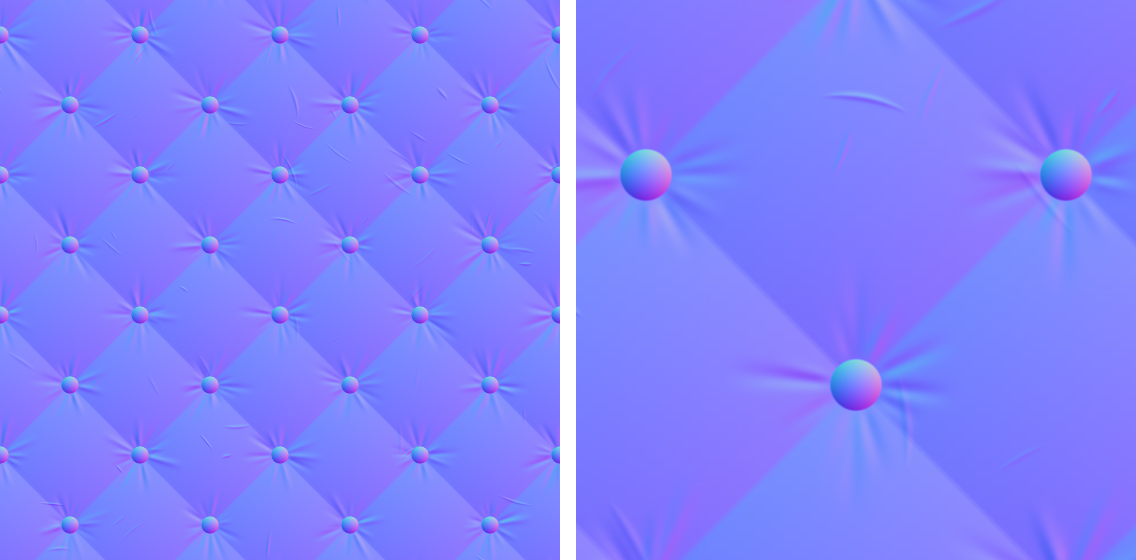
Left, the full canvas; right, a detail of the centre.
Give the GLSL for this texture map, as a three.js fragment shader.

```glsl
varying vec2 vUv;

const float REPEATS = 4.0;
const float TAU = 6.2831853;
const float BUTTON_RADIUS = 0.0615;
const int PLEATS = 12;
const int CREASES = 64;

vec4 hash4(vec3 seed) {
  vec4 h = fract(seed.xyzx * vec4(0.1031, 0.1030, 0.0973, 0.1099));
  h += dot(h, h.wzxy + 33.33);
  return fract((h.xxyz + h.yzzw) * h.zywx);
}

vec2 heading(float angle) {
  return vec2(cos(angle), sin(angle));
}

// Slope across a rounded ridge
float ridgeSlope(float across, float width) {
  float x = across / width;
  return x * exp(-0.5 * x * x);
}

// Skewed lattice coordinates back to cell axes
vec2 toCell(vec2 lattice) {
  return 0.5 * vec2(lattice.x + lattice.y, lattice.x - lattice.y);
}

// Bulging diamond, flattened in a narrow band at its seams
vec2 pillowSlope(vec2 lattice, float bulge) {
  vec2 q = fract(lattice) - 0.5;
  q *= 1.0 - smoothstep(0.488, 0.5, abs(q));
  return toCell(q) * bulge;
}

// Three pulled folds on each of the four sides of a button
vec2 pleatSlope(vec2 d, vec2 id, float depth) {
  vec2 slope = vec2(0.0);
  for (int i = 0; i < PLEATS; i++) {
    float k = float(i);
    vec4 rnd = hash4(vec3(id * 4.0, k + 1.0));
    float side = floor(k / 3.0);
    float fan = mod(k, 3.0) - 1.0;
    vec2 dir = heading(side * TAU * 0.25 + fan * 0.4 + (rnd.x - 0.5) * 0.36);
    vec2 normal = vec2(-dir.y, dir.x);
    float along = dot(d, dir);
    float reach = mix(0.18, 0.36, rnd.y);
    float taper = smoothstep(0.04, 0.1, along) * (1.0 - smoothstep(0.35 * reach, reach, along));
    float width = 0.007 + 0.045 * max(along, 0.0);
    float lift = (rnd.z < 0.5 ? -1.0 : 1.0) * mix(0.4, 1.0, rnd.w);
    slope += normal * ridgeSlope(dot(d, normal), width) * taper * lift * depth;
  }
  return slope;
}

// Fine bent creases scattered over the wrapped canvas
vec2 creaseSlope(vec2 uv, float depth) {
  vec2 slope = vec2(0.0);
  for (int i = 0; i < CREASES; i++) {
    vec4 place = hash4(vec3(float(i), 17.0, 5.0));
    vec4 form = hash4(vec3(float(i), 41.0, 9.0));
    vec2 d = uv - place.xy;
    d -= floor(d + 0.5);
    vec2 dir = heading(place.z * TAU);
    vec2 normal = vec2(-dir.y, dir.x);
    float along = dot(d, dir);
    float across = dot(d, normal) - (form.x - 0.5) * 12.0 * along * along;
    float halfLength = mix(0.009, 0.037, form.y);
    float taper = max(0.0, 1.0 - along * along / (halfLength * halfLength));
    float width = mix(0.0011, 0.0021, form.z) * (0.5 + 0.5 * taper);
    slope += normal * ridgeSlope(across, width) * taper * mix(0.25, 1.0, form.w) * depth;
  }
  return slope;
}

void main() {
  // Buttons sit at whole lattice coordinates, pillows between them
  vec2 cell = vUv * REPEATS;
  vec2 lattice = vec2(cell.x + cell.y - 0.75, cell.x - cell.y - 0.25);
  vec2 nearest = floor(lattice + 0.5);
  vec2 d = toCell(lattice - nearest);
  vec2 id = mod(toCell(nearest) + vec2(0.5, 0.25), REPEATS);

  vec2 slope = pillowSlope(lattice, 0.36);
  slope += pleatSlope(d, id, 0.48);
  slope += creaseSlope(vUv, 0.6);
  vec3 leather = normalize(vec3(slope, 1.0));

  // Domed button
  vec2 rim = d / BUTTON_RADIUS;
  vec2 tilt = 0.72 * rim / max(1.0, length(rim));
  vec3 dome = vec3(tilt, sqrt(1.0 - dot(tilt, tilt)));
  float button = 1.0 - smoothstep(0.93, 1.05, length(rim));

  vec3 normal = normalize(mix(leather, dome, button));
  gl_FragColor = vec4(normal * 0.5 + 0.5, 1.0);
}
```
